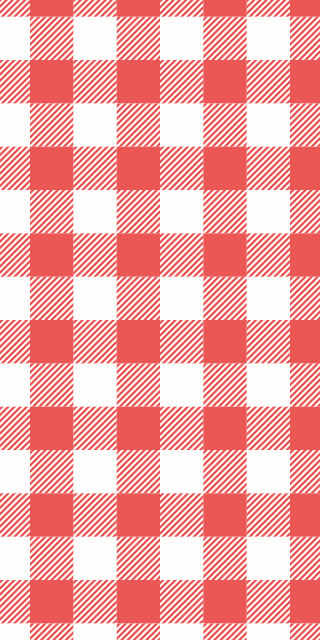
This pattern is drawn by a Shadertoy shader. Its source:

```glsl
#define PERIOD 0.270833          // one gingham repeat, in canvas widths
#define ORIGIN vec2(0.229167, 0.1875)
#define STRIPES_PER_CELL 7.0
#define STRIPE_FILL 0.5
#define WHITE vec3(1.0, 0.995, 0.993)
#define RED vec3(0.92, 0.34, 0.33)
#define STRIPE_RED vec3(0.914, 0.30, 0.29)

// Smoothed coverage from a signed distance, positive inside
float coverage(float dist, float pixel) {
    return clamp(dist / pixel + 0.5, 0.0, 1.0);
}

// Band filling the first half of every period
float band(float x, float pixel) {
    float fromCentre = abs(fract(x / PERIOD + 0.25) - 0.5);
    return coverage((fromCentre - 0.25) * PERIOD, pixel);
}

// Rising 45 degree stripes, a whole number per cell
float diagonalStripes(vec2 p, float pixel) {
    float pitch = 0.5 * PERIOD / STRIPES_PER_CELL;
    float fromCentre = abs(fract((p.x - p.y) / pitch) - 0.5);
    float dist = (0.5 * STRIPE_FILL - fromCentre) * pitch * inversesqrt(2.0);
    return coverage(dist, 1.2 * pixel);
}

void mainImage(out vec4 fragColor, in vec2 fragCoord) {
    float pixel = 1.0 / iResolution.x;
    vec2 p = fragCoord * pixel - ORIGIN;

    // Warp and weft: crossings are solid, single bands are hatched
    float column = band(p.x, pixel);
    float row = band(p.y, pixel);
    float crossing = column * row;
    float single = column + row - 2.0 * crossing;

    vec3 color = mix(WHITE, STRIPE_RED, single * diagonalStripes(p, pixel));
    color = mix(color, RED, crossing);
    fragColor = vec4(color, 1.0);
}
```
